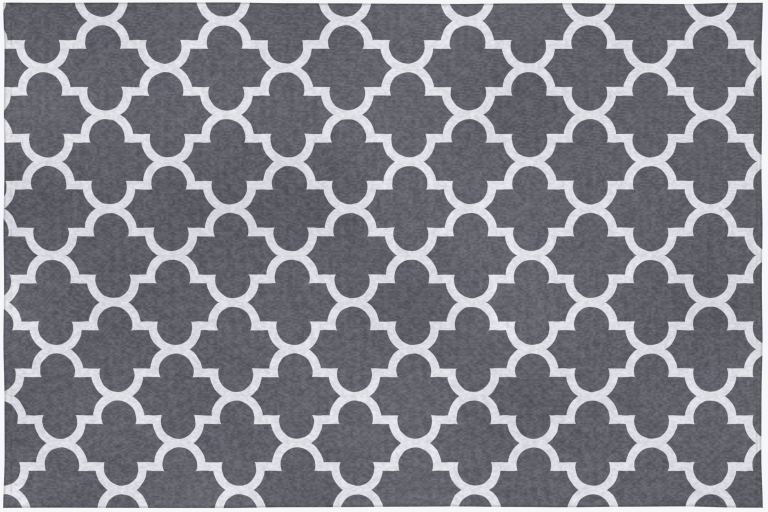
This pattern is drawn by a Shadertoy shader. Its source:

```glsl
// Woven grey cloth printed with a pale quatrefoil trellis on a white ground.
// Mirror folds reduce the lattice to one strand: two arcs joined by a ledge.
// Value noise supplies the heathered weave, worn ink and uneven cloth edges.

// All lengths are fractions of the canvas height.
const vec2  CELL        = vec2(0.2340, 0.1832);   // mean width and height of a repeat
const float WIDTH_BASE  = 0.2296;                 // repeat width at the bottom edge
const float WIDTH_TOP   = 0.2381;                 // repeat width at the top edge
const vec2  ANCHOR      = vec2(1.388, 0.5926);    // one crossing of the trellis
const float LOBE_RADIUS = 0.0428;
const float BAND        = 0.0170;
const float INK_WOBBLE  = 0.0012;

const vec4  MARGIN      = vec4(0.008, 0.009, 0.012, 0.006); // left, bottom, right, top
const float EDGE_WOBBLE = 0.004;
const float HEM_INSET   = 0.022;
const float HEM_WIDTH   = 0.0016;

const vec3  GROUND      = vec3(0.97, 0.97, 0.975);
const vec3  CLOTH       = vec3(0.378, 0.380, 0.415);
const vec3  INK_DULL    = vec3(0.82, 0.82, 0.855);
const vec3  INK_BRIGHT  = vec3(0.95, 0.95, 0.965);
const float WEAVE_DEPTH = 0.14;
const float SHADE_DEPTH = 0.05;

float hash(vec2 p) {
    return fract(sin(dot(p, vec2(127.1, 311.7))) * 43758.5453);
}

float noise(vec2 p) {
    vec2 i = floor(p), f = fract(p);
    f = f * f * (3.0 - 2.0 * f);
    return mix(mix(hash(i), hash(i + vec2(1.0, 0.0)), f.x),
               mix(hash(i + vec2(0.0, 1.0)), hash(i + 1.0), f.x), f.y);
}

// Signed distance to the trellis band, negative inside.
float trellis(vec2 p) {
    vec2 halfCell = 0.5 * CELL;
    float halfBand = 0.5 * BAND;

    // Mirror into a quarter cell, then use its half-turn symmetry
    vec2 q = abs(mod(p + halfCell, CELL) - halfCell) - 0.5 * halfCell;
    if (q.x > 0.0) q = -q;

    // Round lobe, cut off at the lower side of the ledge
    vec2 centre = vec2(-0.5 * halfCell.x, 0.5 * halfCell.y - LOBE_RADIUS);
    float arc = abs(length(q - centre) - LOBE_RADIUS) - halfBand;
    arc = max(arc, -q.y - halfBand);

    // Straight ledge between the two lobes
    float reach = 0.5 * halfCell.x - LOBE_RADIUS + halfBand;
    float ledge = max(abs(q.y) - halfBand, abs(q.x) - reach);
    return min(arc, ledge);
}

// Signed distance to the cloth outline, with slightly wavy sides.
float clothEdge(vec2 uv, float aspect) {
    vec2 wave = EDGE_WOBBLE * (vec2(noise(vec2(uv.y * 9.0, 3.0)),
                                    noise(vec2(uv.x * 9.0, 7.0))) - 0.5);
    vec2 low = MARGIN.xy - uv + wave;
    vec2 high = uv - vec2(aspect, 1.0) + MARGIN.zw + wave;
    return max(max(low.x, low.y), max(high.x, high.y));
}

float coverage(float d, float px) {
    return 1.0 - smoothstep(-0.75 * px, 0.75 * px, d);
}

void mainImage(out vec4 fragColor, in vec2 fragCoord) {
    float px = 1.0 / iResolution.y;
    float aspect = iResolution.x * px;
    vec2 uv = fragCoord * px;

    // Weave: fine flecks over broad soft shading
    float fleck = 0.65 * noise(uv * vec2(230.0, 330.0))
                + 0.35 * noise(uv * vec2(130.0, 110.0) + 31.0) - 0.5;
    float shade = noise(uv * 5.0 + 11.0) - 0.5;
    vec3 color = CLOTH + WEAVE_DEPTH * fleck + SHADE_DEPTH * shade;

    // Printed trellis, narrowing slightly toward the bottom
    vec2 p = uv - ANCHOR;
    p.x *= CELL.x / mix(WIDTH_BASE, WIDTH_TOP, uv.y);
    p.y -= 0.5 * CELL.y;
    float wobble = INK_WOBBLE * (noise(uv * 90.0) - 0.5);
    float inkTone = 0.35 + 0.9 * fleck + 0.4 * shade;
    vec3 ink = mix(INK_DULL, INK_BRIGHT, clamp(inkTone, 0.0, 1.0));
    color = mix(color, ink, coverage(trellis(p) + wobble, px));

    // Faint stitched hems at both sides
    float side = min(uv.x, aspect - uv.x);
    float hem = coverage(abs(side - HEM_INSET) - HEM_WIDTH, px);
    color *= 1.0 - 0.10 * hem * noise(vec2(uv.y * 120.0, 5.0));

    // Cloth on the pale ground, with a darker rim
    float edge = clothEdge(uv, aspect);
    color *= 1.0 - 0.15 * smoothstep(-0.006, 0.0, edge);
    color = mix(GROUND, color, coverage(edge, px));

    fragColor = vec4(color, 1.0);
}
```
